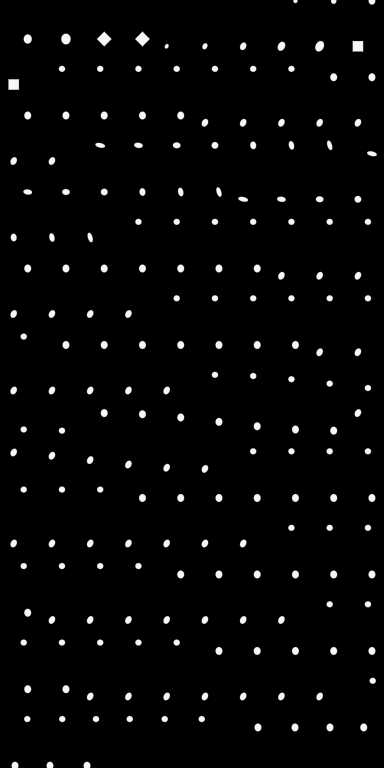
This pattern is drawn by a Shadertoy shader. Its source:

```glsl
const vec2 GRID = vec2(10.04, 20.08);        // cells across and down the canvas
const float COLUMNS = 10.0;
const float FRAMES = 7.0;                    // cells in one run of a dot
const float KINDS = 3.0;                     // runs in one group
const float FIRST_INDEX = 10.0;              // sequence index of the top left cell
const float GROW_GROUP = 0.0;
const float STRETCH_GROUP = 2.0;
const float DROP_GROUP = 5.0;
const float SLIDE_GROUP = 9.0;
const vec2 SIZE_RANGE = vec2(0.60, 1.75);
const vec2 DROP_RANGE = vec2(0.80, 1.26);
const vec2 SLIDE_RANGE = vec2(0.745, 0.275);
const vec2 STRETCH_TILT = vec2(0.22, -0.30);
const float STRETCH = 0.38;
const float STRETCH_RADIUS = 0.088;
const float SQUARE_FROM = 0.8;               // growth at which dots become squares
const float SQUARE_HALF = 0.137;
const vec3 INK = vec3(0.97);
const vec3 GROUND = vec3(0.0);

vec2 rotate(vec2 p, float angle) {
    float c = cos(angle), s = sin(angle);
    return vec2(c * p.x + s * p.y, c * p.y - s * p.x);
}

float ellipseDistance(vec2 p, vec2 radii) {
    float k = length(p / radii);
    float slope = length(p / (radii * radii));
    return k * (k - 1.0) / max(slope, 1e-3);
}

float squareDistance(vec2 p, float halfSide) {
    vec2 d = abs(p) - halfSide;
    return length(max(d, 0.0)) + min(max(d.x, d.y), 0.0);
}

// Signed distance to the dot owned by one cell; y runs downward
float dotDistance(vec2 p, vec2 cell) {
    float index = cell.x + COLUMNS * cell.y + FIRST_INDEX;
    float group = floor((index + 0.5) / (FRAMES * KINDS));
    float kind = floor(mod(index + 0.5, FRAMES * KINDS) / FRAMES);
    float progress = floor(mod(index + 0.5, FRAMES)) / (FRAMES - 1.0);
    float ease = 0.5 - 0.5 * cos(3.14159 * progress);

    // Resting place, radii and tilt of each kind
    vec2 center = vec2(0.62, 0.80), radii = vec2(0.082, 0.079);
    float tilt = 0.0;
    if (kind == 1.0) {
        center = vec2(0.725, 1.02);
        radii = vec2(0.090, 0.103);
    } else if (kind == 2.0) {
        center = vec2(0.358, 1.21);
        radii = vec2(0.078, 0.106);
        tilt = 0.48;
    }

    // Each special group varies one property over its run
    if (group == DROP_GROUP) center.y = mix(DROP_RANGE.x, DROP_RANGE.y, ease);
    if (group == SLIDE_GROUP) center.x = mix(SLIDE_RANGE.x, SLIDE_RANGE.y, ease);
    if (group == STRETCH_GROUP) {
        float pull = STRETCH * (1.0 - 2.0 * progress);
        radii = STRETCH_RADIUS * exp(vec2(pull, -pull));
        tilt = mix(STRETCH_TILT.x, STRETCH_TILT.y, progress);
    }
    vec2 q = p - cell - center;
    if (group == GROW_GROUP) {
        if (progress > SQUARE_FROM) {
            float turn = kind == 1.0 ? 0.785398 : 0.0;
            return squareDistance(rotate(q, turn), SQUARE_HALF);
        }
        radii *= mix(SIZE_RANGE.x, SIZE_RANGE.y, progress);
    }
    return ellipseDistance(rotate(q, tilt), radii);
}

void mainImage(out vec4 fragColor, in vec2 fragCoord) {
    vec2 uv = fragCoord / iResolution.xy;
    vec2 p = vec2(uv.x, 1.0 - uv.y) * GRID;
    float pixel = GRID.y / iResolution.y;

    // Dots hang below their cell, so the row above is tested too
    float dist = 1.0;
    for (int row = -1; row <= 0; row++) {
        vec2 cell = floor(p) + vec2(0.0, float(row));
        if (cell.x < COLUMNS) dist = min(dist, dotDistance(p, cell));
    }

    float coverage = smoothstep(0.75, -0.75, dist / pixel);
    fragColor = vec4(mix(GROUND, INK, coverage), 1.0);
}
```
